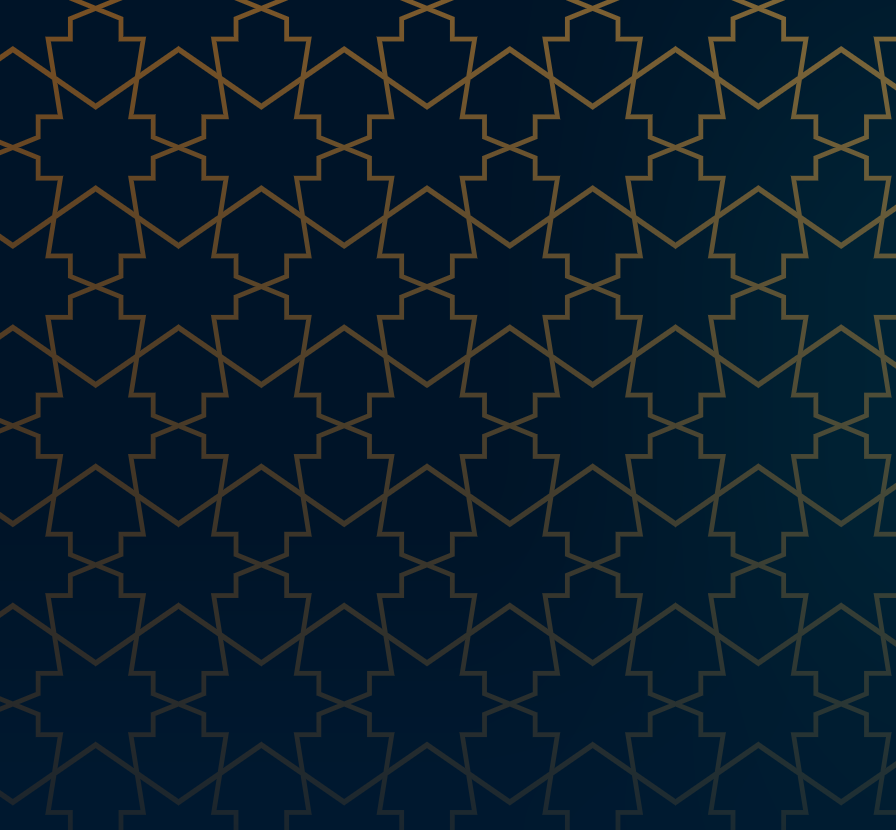
This pattern is drawn by a Shadertoy shader. Its source:

```glsl
// Interlaced star lattice in fading gold lines over a deep navy gradient.

// Lattice, in design units; the canvas is VIEW_WIDTH units wide
const float VIEW_WIDTH = 768.0;
const vec2 HALF_CELL = vec2(71.0, 119.25);   // quarter of the mirrored repeat
const vec2 KNOT_ORIGIN = vec2(153.0, 585.0); // centre of one crossing

// Line work
const float ZIGZAG_PEAK = 84.2;              // apex height above a knot
const vec2 KNOT_ARM = vec2(21.7, 8.8);       // end of the sloping arm
const vec2 STEP_CORNER = vec2(40.8, 26.3);   // outer corner of the step
const float ZIGZAG_HALF_WIDTH = 2.3;
const float STEP_HALF_WIDTH = 2.05;

// Colours
const vec3 NAVY = vec3(0.0, 0.078, 0.155);
const vec3 BLUE_FLOOR = vec3(0.0, 0.095, 0.185);
const vec3 TEAL_GLOW = vec3(0.0, 0.135, 0.205);
const vec3 GOLD_LEFT = vec3(0.50, 0.32, 0.13);
const vec3 GOLD_RIGHT = vec3(0.53, 0.43, 0.23);
const float OPACITY_BOTTOM = 0.20;
const float OPACITY_TOP = 0.94;

// Signed distance to the infinite line through a and b, positive on its left
float lineSide(vec2 p, vec2 a, vec2 b) {
    vec2 along = normalize(b - a);
    return dot(p - a, vec2(-along.y, along.x));
}

// Mirror-repeat the plane into the quadrant beside a knot
vec2 foldToQuadrant(vec2 p) {
    vec2 period = 2.0 * HALF_CELL;
    return abs(mod(p + HALF_CELL, period) - HALF_CELL);
}

// The zigzag is one straight line inside a quadrant
float zigzagDistance(vec2 q) {
    vec2 peak = vec2(0.0, ZIGZAG_PEAK);
    vec2 valley = vec2(HALF_CELL.x, HALF_CELL.y - ZIGZAG_PEAK);
    return abs(lineSide(q, peak, valley));
}

// Stepped outline with mitred corners, built from half-planes
float stepDistance(vec2 q) {
    if (q.y > 0.5 * HALF_CELL.y) q = HALF_CELL - q; // half-turn symmetry
    float arm = lineSide(q, vec2(0.0), KNOT_ARM);
    float notch = max(KNOT_ARM.x - q.x, q.y - STEP_CORNER.y);
    float flank = lineSide(q, STEP_CORNER, 0.5 * HALF_CELL);
    return abs(min(arm, min(notch, flank)));
}

vec3 background(vec2 uv) {
    vec3 color = mix(NAVY, BLUE_FLOOR, 1.0 - smoothstep(0.0, 0.45, uv.y));
    float glow = smoothstep(0.5, 1.05, uv.x)
               * (1.0 - 0.6 * smoothstep(0.1, 0.6, abs(uv.y - 0.55)));
    return mix(color, TEAL_GLOW, glow);
}

void mainImage(out vec4 fragColor, in vec2 fragCoord) {
    vec2 uv = fragCoord / iResolution.xy;
    float pixel = VIEW_WIDTH / iResolution.x;
    vec2 q = foldToQuadrant(fragCoord * pixel - KNOT_ORIGIN);

    // Antialiased line coverage
    float edge = min(zigzagDistance(q) - ZIGZAG_HALF_WIDTH,
                     stepDistance(q) - STEP_HALF_WIDTH);
    float coverage = clamp(0.5 - edge / pixel, 0.0, 1.0);

    // Gold warms to the left and fades towards the bottom
    vec3 gold = mix(GOLD_LEFT, GOLD_RIGHT, uv.x);
    float opacity = mix(OPACITY_BOTTOM, OPACITY_TOP, uv.y);

    fragColor = vec4(mix(background(uv), gold, coverage * opacity), 1.0);
}
```
